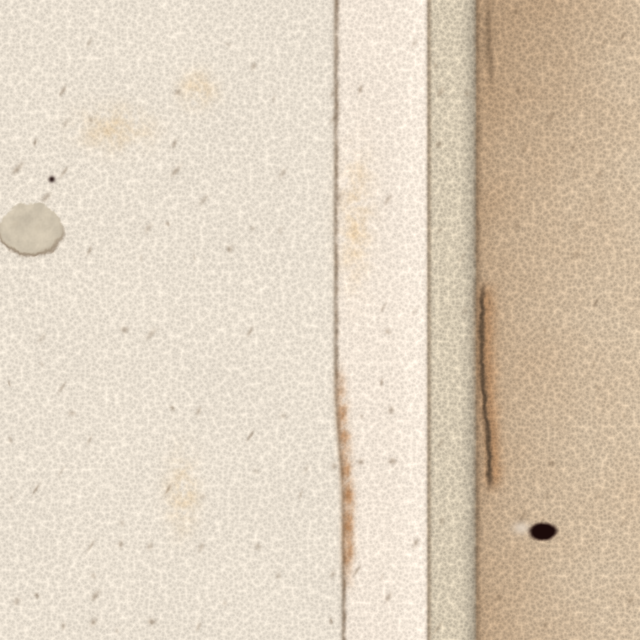
A Shadertoy shader for this texture:

```glsl
// Weathered plaster wall with vertical mouldings, a rusty groove and a stained recess.
// Soft-edged vertical bands set the base; cellular noise gives grain, layered sines
// give the stains and wobble, and distance functions place cracks, chips and holes.

const vec3 WALL   = vec3(0.925, 0.885, 0.825);
const vec3 FILLET = vec3(0.955, 0.905, 0.845);
const vec3 BEAD   = vec3(0.835, 0.785, 0.695);
const vec3 RECESS = vec3(0.850, 0.770, 0.665);
const vec3 STAIN  = vec3(0.740, 0.630, 0.510);
const vec3 SHADOW = vec3(0.440, 0.360, 0.280);
const vec3 RUST   = vec3(0.680, 0.480, 0.310);
const vec3 OCHRE  = vec3(0.900, 0.780, 0.610);
const vec3 HOLE   = vec3(0.110, 0.045, 0.040);
const float GROOVE_X = 0.525;
const float FILLET_END = 0.668;
const float BEAD_END = 0.744;
const float GRAIN = 0.13;
const float FLECK_CELLS = 24.0;

vec2 hash2(vec2 p) {
    vec3 q = fract(vec3(p.xyx) * vec3(0.1031, 0.1030, 0.0973));
    q += dot(q, q.yzx + 33.33);
    return fract((q.xx + q.yz) * q.zy);
}

// Distance to the nearest scattered point
float cellular(vec2 p) {
    vec2 cell = floor(p), f = fract(p);
    float nearest = 4.0;
    for (int y = -1; y <= 1; y++)
        for (int x = -1; x <= 1; x++) {
            vec2 o = vec2(x, y);
            vec2 d = o + hash2(cell + o) - f;
            nearest = min(nearest, dot(d, d));
        }
    return sqrt(nearest);
}

// Rotated, layered sines in about -1..1
float waves(vec2 p) {
    float sum = 0.0, amp = 0.55;
    for (int i = 0; i < 4; i++) {
        sum += amp * sin(p.x + 1.7 * sin(p.y * 0.8)) * cos(p.y + 1.3 * sin(p.x * 0.7));
        p = mat2(1.4, 1.3, -1.3, 1.4) * p + 3.1;
        amp *= 0.6;
    }
    return sum;
}

float line(float d, float width) { return exp(-d * d / (width * width)); }
float spot(vec2 p, vec2 center, vec2 radius) {
    vec2 q = (p - center) / radius;
    return exp(-dot(q, q));
}
float span(float v, float lo, float hi, float soft) {
    return smoothstep(lo - soft, lo + soft, v) * (1.0 - smoothstep(hi - soft, hi + soft, v));
}

// Small slanted chips, at most one in each grid cell
float flecks(vec2 p) {
    vec2 cell = floor(p * FLECK_CELLS), f = fract(p * FLECK_CELLS);
    vec2 r = hash2(cell + 17.0), s = hash2(cell + 71.0);
    vec2 d = f - 0.3 - 0.4 * r;
    d.x -= d.y * (s.x - 0.3);
    return step(0.80, s.y) * spot(d, vec2(0.0), vec2(0.06 + 0.07 * r.x, 0.09 + 0.10 * s.x)) * (0.3 + 0.7 * r.y);
}

void mainImage(out vec4 fragColor, in vec2 fragCoord) {
    vec2 uv = fragCoord / iResolution.xy;
    float broad = waves(uv * 17.0), rough = waves(uv * 75.0);
    float edge = 0.0022;

    // Bands, left to right
    float grooveX = GROOVE_X + 0.012 * (1.0 - smoothstep(0.20, 0.43, uv.y)) + 0.0012 * rough;
    float inFillet = smoothstep(grooveX - edge, grooveX + edge, uv.x);
    float inBead = smoothstep(FILLET_END - edge, FILLET_END + edge, uv.x);
    float inRecess = smoothstep(BEAD_END - edge, BEAD_END + edge, uv.x);
    vec3 fillet = FILLET + 0.03 * smoothstep(0.60, 0.66, uv.x);
    vec3 bead = BEAD * (1.02 - 0.16 * smoothstep(0.715, BEAD_END, uv.x));
    float depth = uv.x - BEAD_END;
    float stain = exp(-max(depth, 0.0) * 8.0) + 0.5 * spot(uv, vec2(0.84, 1.0), vec2(0.12, 0.22));
    vec3 recess = mix(RECESS, STAIN, clamp(stain + 0.16 * broad, 0.0, 1.15));
    vec3 color = mix(mix(mix(WALL, fillet, inFillet), bead, inBead), recess, inRecess);

    // Ochre blooms on the wall and fillet
    float bloom = spot(uv, vec2(0.31, 0.86), vec2(0.025)) + spot(uv, vec2(0.18, 0.80), vec2(0.05, 0.03))
        + spot(uv, vec2(0.285, 0.23), vec2(0.022, 0.05)) + spot(uv, vec2(0.555, 0.66), vec2(0.025, 0.09));
    color = mix(color, OCHRE, clamp(bloom * (0.38 + 0.45 * rough), 0.0, 0.7));

    // Groove, rust run and edge shadows
    float wear = 0.72 + 0.3 * rough;
    color = mix(color, SHADOW, 0.75 * wear * line(uv.x - grooveX, 0.0042));
    float rustRun = span(uv.y, 0.11, 0.40, 0.05) * line(uv.x - grooveX - 0.007, 0.009);
    color = mix(color, RUST, clamp(rustRun * (0.6 + 0.4 * rough), 0.0, 0.85));
    color = mix(color, SHADOW, 0.45 * line(uv.x - FILLET_END - 0.002, 0.0042));
    color = mix(color, SHADOW, 0.65 * wear * line(uv.x - BEAD_END - 0.001, 0.0055));

    // Crack in the recess, with a rusty rim
    float crackX = 0.754 + 0.010 * smoothstep(0.45, 0.26, uv.y) + 0.003 * rough;
    float crack = span(uv.y, 0.24, 0.55, 0.02);
    color = mix(color, RUST, 0.55 * crack * line(uv.x - crackX - 0.006, 0.014));
    color = mix(color, SHADOW * 0.75, 0.85 * crack * line(uv.x - crackX, 0.0045));
    color = mix(color, SHADOW, 0.5 * span(uv.y, 0.88, 1.0, 0.04) * line(uv.x - 0.765 - 0.008 * broad, 0.006));

    // Grain and chips
    float grain = 0.6 * cellular(uv * 120.0) + 0.4 * cellular(uv * 210.0 + 9.0) - 0.46;
    color *= 1.0 + GRAIN * (1.0 + 0.5 * inBead) * grain * 1.7 + 0.012 * broad;
    color = mix(color, SHADOW, 0.42 * flecks(uv + 0.003 * rough));

    // Bare patch with a dark rim
    vec2 patchPos = (uv - vec2(0.047, 0.642)) / vec2(0.050, 0.040);
    float patchDist = length(patchPos) - 1.0 + 0.13 * rough;
    color = mix(color, BEAD * (0.97 + 0.08 * rough), 0.85 * smoothstep(0.06, -0.06, patchDist));
    color = mix(color, SHADOW, 0.5 * line(patchDist, 0.09) * smoothstep(0.6, -0.8, patchPos.y));

    // Pinhole, then the deep hole and its pale scrape
    color = mix(color, HOLE, 0.9 * spot(uv, vec2(0.081, 0.720), vec2(0.005)));
    color = mix(color, FILLET * 0.93, 0.7 * spot(uv, vec2(0.815, 0.175), vec2(0.014, 0.010)));
    float holeDist = length((uv - vec2(0.849, 0.169)) / vec2(0.023, 0.015)) + 0.10 * rough;
    color = mix(color, HOLE, smoothstep(1.15, 0.65, holeDist));
    fragColor = vec4(clamp(color, 0.0, 1.0), 1.0);
}
```
